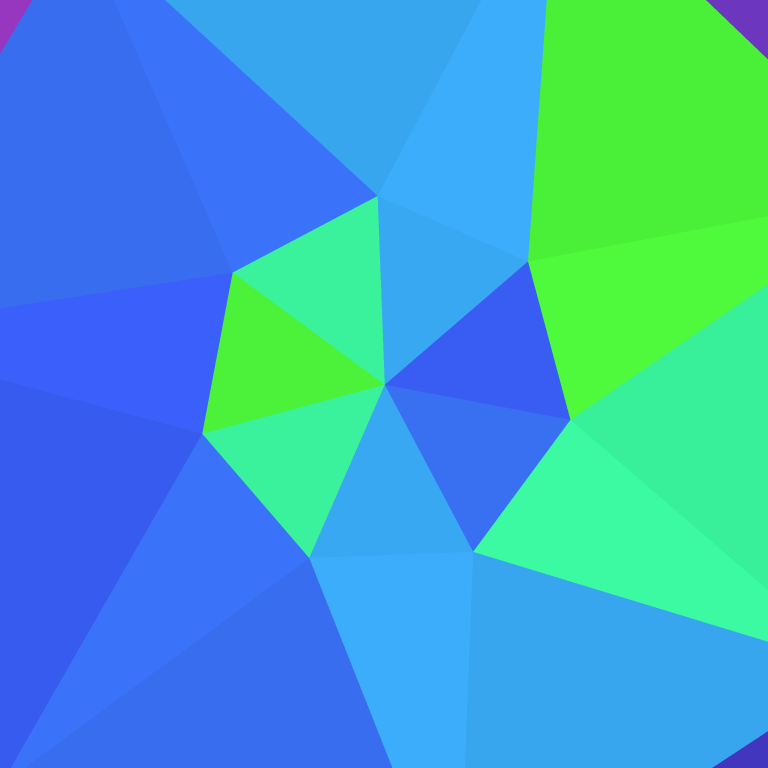
This background is drawn by a Shadertoy shader. Its source:

```glsl
#define SIDES 7
#define CENTER vec2(0.501, 0.499)
#define INNER_RADIUS 0.2461
#define OUTER_RADIUS 0.7227
#define INNER_TURN -10.7
#define OUTER_TURN 20.5
#define SATURATION 0.765
#define SAMPLES 3

const float STEP_DEG = 360.0 / float(SIDES);

// Hue in degrees for each sector of the core and of the surrounding ring
const float CORE_HUES[SIDES] = float[SIDES](228.5, 204.0, 152.0, 114.0, 152.0, 204.0, 222.0);
const float RING_HUES[SIDES] = float[SIDES](114.0, 204.0, 222.5, 228.5, 222.5, 204.0, 152.0);

vec3 hsv(float hueDeg, float saturation, float value) {
    vec3 ramp = abs(mod(hueDeg / 60.0 + vec3(0.0, 4.0, 2.0), 6.0) - 3.0) - 1.0;
    return value * mix(vec3(1.0), clamp(ramp, 0.0, 1.0), saturation);
}

vec2 polar(float radius, float angleDeg) {
    float angle = radians(angleDeg);
    return radius * vec2(cos(angle), sin(angle));
}

// Positive when p lies to the left of the line from a to b
float side(vec2 p, vec2 a, vec2 b) {
    vec2 e = b - a, q = p - a;
    return e.x * q.y - e.y * q.x;
}

// Corners run counterclockwise
bool inTriangle(vec2 p, vec2 a, vec2 b, vec2 c) {
    return min(side(p, a, b), min(side(p, b, c), side(p, c, a))) >= 0.0;
}

vec3 facetColor(vec2 p) {
    for (int k = 0; k < SIDES; k++) {
        float turn = STEP_DEG * float(k);
        vec2 innerA = polar(INNER_RADIUS, INNER_TURN + turn);
        vec2 innerB = polar(INNER_RADIUS, INNER_TURN + turn + STEP_DEG);
        vec2 outerA = polar(OUTER_RADIUS, OUTER_TURN + turn);
        vec2 outerB = polar(OUTER_RADIUS, OUTER_TURN + turn + STEP_DEG);

        // Core fan, then outward spikes, then the wedges between them
        if (inTriangle(p, vec2(0.0), innerA, innerB)) return hsv(CORE_HUES[k], SATURATION, 0.948);
        if (inTriangle(p, innerA, outerA, innerB)) return hsv(RING_HUES[k], SATURATION, 0.98);
        if (inTriangle(p, innerB, outerA, outerB)) return hsv(RING_HUES[k], SATURATION, 0.937);
    }

    // Violet facets beyond the outer ring
    float angleDeg = degrees(atan(p.y, p.x));
    float sector = floor((angleDeg - OUTER_TURN) / STEP_DEG);
    return hsv(264.0 + 9.25 * sector, 0.72, 0.75);
}

void mainImage(out vec4 fragColor, in vec2 fragCoord) {
    // Average a small grid of samples to smooth the facet edges
    vec3 color = vec3(0.0);
    for (int i = 0; i < SAMPLES * SAMPLES; i++) {
        vec2 cell = vec2(i % SAMPLES, i / SAMPLES);
        vec2 jitter = (cell + 0.5) / float(SAMPLES) - 0.5;
        vec2 p = (fragCoord + jitter - CENTER * iResolution.xy) / iResolution.y;
        color += facetColor(p);
    }
    fragColor = vec4(color / float(SAMPLES * SAMPLES), 1.0);
}
```
